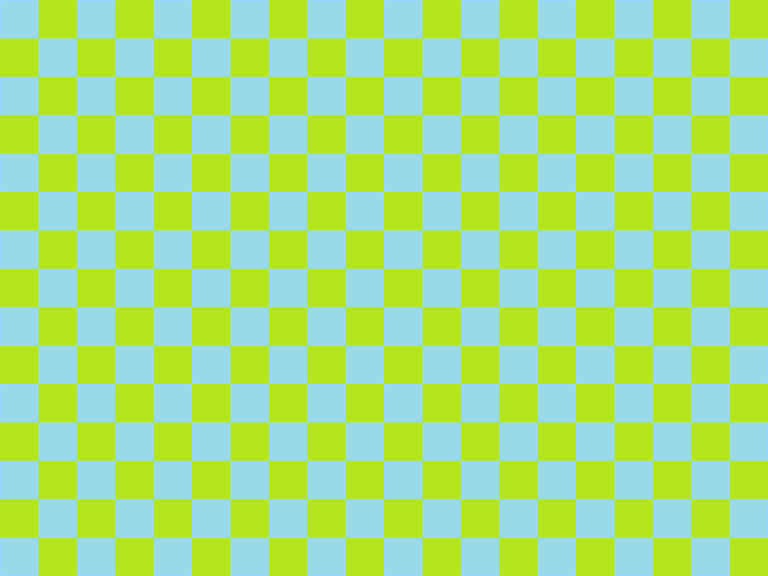
Give the GLSL for this pattern, as a Shadertoy shader.

```glsl
// Two-colour checkerboard of square tiles, 15 rows high, with sky blue at the
// lower left. Each axis yields a signed distance to its nearest grid line; the
// product of both picks the colour, and blue tiles get a faint brighter rim.

const float ROWS = 15.0;                     // tiles down the canvas
const float RIM_WIDTH = 0.04;                // rim on blue tiles, in tiles
const vec3 LIME = vec3(0.706, 0.902, 0.114);
const vec3 SKY = vec3(0.604, 0.851, 0.914);
const vec3 SKY_RIM = vec3(0.592, 0.851, 0.975);

// Distance to the nearest grid line on each axis
vec2 lineDistance(vec2 p) {
    vec2 f = fract(p);
    return min(f, 1.0 - f);
}

// +1 on even tiles, -1 on odd tiles, for each axis
vec2 tileSign(vec2 p) {
    return 1.0 - 2.0 * mod(floor(p), 2.0);
}

void mainImage(out vec4 fragColor, in vec2 fragCoord) {
    float pixel = ROWS / iResolution.y;      // one pixel, in tiles
    vec2 p = fragCoord * pixel;
    vec2 d = lineDistance(p);

    // Antialiased checker: 1 on blue tiles, 0 on lime tiles
    vec2 side = tileSign(p) * clamp(2.0 * d / pixel, 0.0, 1.0);
    float blue = 0.5 + 0.5 * side.x * side.y;

    // Thin rim just inside the blue tiles
    float edge = min(d.x, d.y);
    float rim = clamp((RIM_WIDTH - edge) / pixel + 0.5, 0.0, 1.0);
    vec3 sky = mix(SKY, SKY_RIM, rim);

    fragColor = vec4(mix(LIME, sky, blue), 1.0);
}
```
